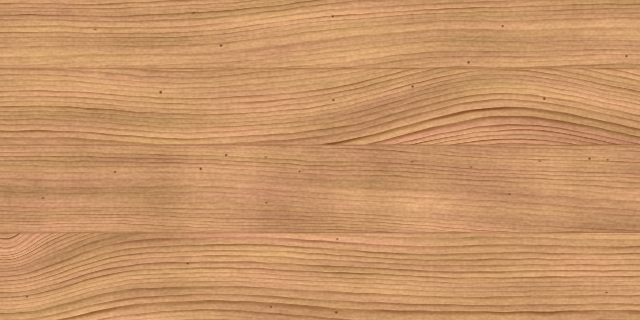
This texture is drawn by a WebGL 2 fragment shader. Its source:

```glsl
#version 300 es
precision highp float;
// Four horizontal wooden planks with fine growth rings, pinkish heartwood and
// small dark flecks. Each plank bends a height field; its level lines become
// rings, which gradient noise wobbles and covers with fibres.

uniform vec2 u_resolution;
out vec4 fragColor;

#define SEAMS vec3(0.273, 0.547, 0.786)
#define RING_DENSITY vec4(54.0, 70.0, 60.0, 58.0)
#define RING_CONTRAST vec4(1.0, 0.62, 1.0, 0.85)
#define WOBBLE 0.014
#define FIBRE 0.085
#define TONE 0.13
#define FLECK_CELL 0.11
#define FLECK_CHANCE 0.17
#define LIGHT_WOOD vec3(0.840, 0.637, 0.450)
#define DARK_WOOD vec3(0.540, 0.335, 0.180)
#define PINK_WOOD vec3(0.860, 0.620, 0.480)
#define FLECK_COLOR vec3(0.36, 0.21, 0.12)

vec2 hash2(vec2 cell) {
    uvec2 q = uvec2(ivec2(cell)) * uvec2(1597334673u, 3812015801u);
    uint n = (q.x ^ q.y) * 1597334673u;
    n = (n ^ (n >> 15)) * 2246822519u;
    n ^= n >> 13;
    return vec2(n & 65535u, n >> 16) / 65535.0;
}

float corner(vec2 cell, vec2 offset) {
    float angle = 6.2832 * hash2(cell).x;
    return dot(vec2(cos(angle), sin(angle)), offset);
}

// Gradient noise, about -0.7 to 0.7
float noise(vec2 p) {
    vec2 i = floor(p), f = p - i;
    vec2 u = f * f * f * (f * (f * 6.0 - 15.0) + 10.0);
    vec2 e = vec2(1.0, 0.0);
    return mix(mix(corner(i, f), corner(i + e, f - e), u.x),
               mix(corner(i + e.yx, f - e.yx), corner(i + e.xx, f - e.xx), u.x), u.y);
}

float bell(float x, float center, float width) {
    float d = (x - center) / width;
    return exp(-d * d);
}

// How far the grain of a plank is lifted at a point
float grainLift(vec2 p, int plank) {
    if (plank == 0) {
        float knot = bell(length(p - vec2(0.02, 0.245)), 0.0, 0.08);
        return -0.15 * bell(p.x, 0.0, 0.27) * mix(0.5, 1.0, p.y / SEAMS.x)
            - 0.03 * smoothstep(0.6, 1.4, p.x) - 0.06 * knot;
    }
    if (plank == 1) return -0.03 * p.x + 0.012 * sin(2.2 * p.x);
    if (plank == 2) return 0.14 * bell(p.x, 1.6, 0.5) - 0.025 * smoothstep(0.0, 0.7, p.x);
    return 0.07 * smoothstep(0.4, 1.5, p.x) + 0.01 * p.x;
}

// Amount of pink heartwood
float heartwood(vec2 p, float height, int plank) {
    if (plank == 0) {
        float streak = bell(height, 0.262, 0.012) * smoothstep(0.5, 0.7, p.x)
            * (1.0 - smoothstep(1.1, 1.7, p.x));
        return max(streak, 0.8 * bell(length(p - vec2(0.08, 0.24)), 0.0, 0.14));
    }
    if (plank == 2) {
        float inside = 1.0 - smoothstep(0.508, 0.52, height);
        return inside * smoothstep(0.9, 1.1, p.x) * (0.6 + 0.4 * bell(height, 0.508, 0.02));
    }
    return plank == 1 ? 0.25 : 0.0;
}

// Dark flecks, at most one in each cell
float flecks(vec2 p, float pixel) {
    vec2 cell = floor(p / FLECK_CELL);
    vec2 place = hash2(cell + 31.0), kind = hash2(cell + 77.0);
    vec2 d = p - (cell + 0.2 + 0.6 * place) * FLECK_CELL;
    d.x *= mix(0.45, 1.1, kind.y);
    float radius = mix(0.0015, 0.004, kind.y * kind.y);
    return step(kind.x, FLECK_CHANCE) * (1.0 - smoothstep(radius - pixel, radius + pixel, length(d)));
}

void main() {
    vec2 p = gl_FragCoord.xy / u_resolution.y;
    float pixel = 1.0 / u_resolution.y;
    int plank = int(dot(step(SEAMS, vec3(p.y)), vec3(1.0)));
    float seed = 19.0 * float(plank);

    // Bent height field and ring coordinate
    float height = p.y - grainLift(p, plank);
    float bentHeight = height + WOBBLE * noise(vec2(p.x * 2.3 + seed, height * 7.0))
        + 0.2 * WOBBLE * noise(vec2(p.x * 13.0 + seed, height * 30.0));
    float rings = bentHeight * RING_DENSITY[plank] + 1.5 * noise(vec2(bentHeight * 15.0, seed + 0.5));
    float blur = min(fwidth(rings), 0.5);

    // Each ring darkens slowly and ends in a thin late-wood line
    float phase = fract(rings);
    float strength = mix(0.25, 1.0, hash2(vec2(floor(rings), seed)).x);
    float lateWood = (0.35 * phase + 0.65 * smoothstep(0.4, 0.85, phase))
        * (1.0 - smoothstep(0.9 - 0.4 * blur, 1.0, phase));
    float ring = lateWood * strength * RING_CONTRAST[plank];
    ring *= 0.95 + 0.8 * noise(vec2(p.x * 5.0, bentHeight * 60.0 + seed));

    // Wood colour with broad tone, streaks, fibres and cross figure
    float pink = heartwood(p, height, plank);
    pink += 0.9 * noise(vec2(p.x * 3.0 + seed, bentHeight * 24.0 + 5.0));
    vec3 color = mix(mix(LIGHT_WOOD, PINK_WOOD, pink), DARK_WOOD, 0.85 * ring);
    float tone = TONE * noise(vec2(p.x * 1.7 + seed, height * 9.0));
    tone += TONE * noise(vec2(p.x * 1.3 + seed, bentHeight * 26.0));
    tone += FIBRE * noise(vec2(p.x * 22.0 + seed, bentHeight * 150.0));
    tone += FIBRE * noise(p * vec2(85.0, 125.0) + seed);
    float figure = noise(vec2(p.x * 8.0 + 0.6 * p.y, p.y * 1.5 + seed));
    tone += figure * (plank == 1 ? 0.08 : 0.03) - (plank == 1 ? 0.05 : 0.015);
    color *= 1.0 + tone * vec3(0.9, 1.0, 1.15);

    // Seams and flecks
    vec3 gap = abs(SEAMS - p.y);
    float seam = 1.0 - smoothstep(0.0, 0.002 + pixel, min(gap.x, min(gap.y, gap.z)));
    color = mix(color, DARK_WOOD, seam * (0.35 + 0.5 * noise(vec2(p.x * 6.0, seed))));
    color = mix(color, FLECK_COLOR, 0.8 * flecks(p, pixel));
    fragColor = vec4(color, 1.0);
}
```
